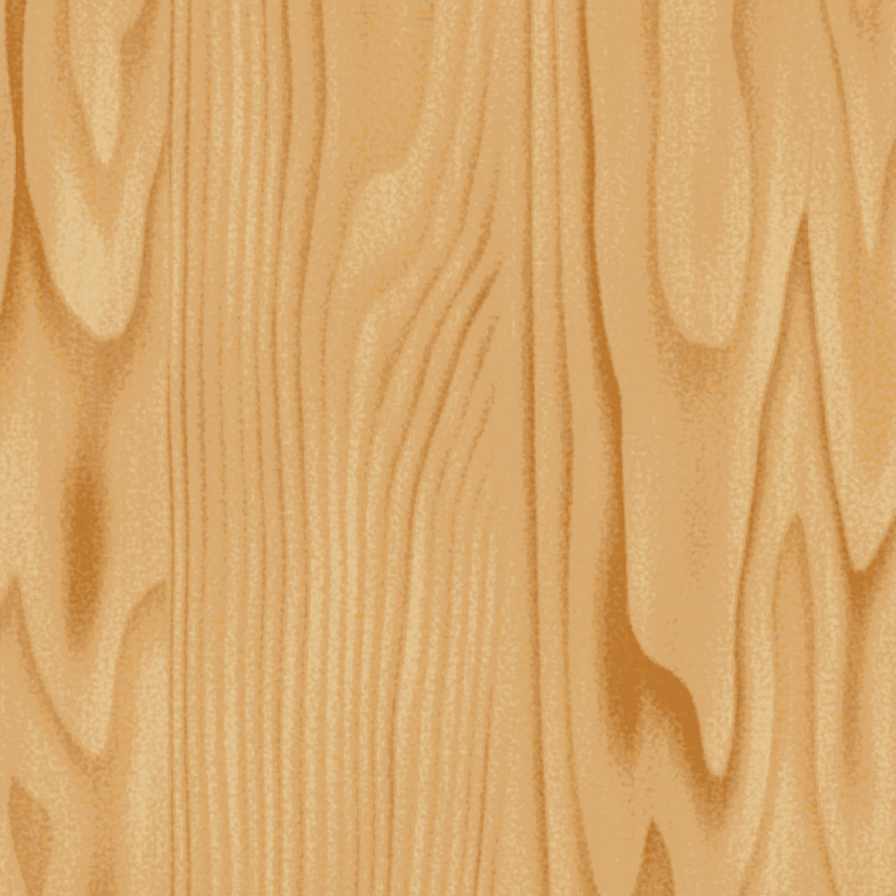
Write a Shadertoy shader that draws this texture.

```glsl
// Honey-coloured softwood board in three joined strips.
// A ring field (straight rings that sweep aside in the middle, V-shaped flames
// at both sides) is cut into growth rings, then toned with fibre and grain.

#define RING_DENSITY 50.0
#define SWEEP 8.0
#define FLAME_PERIOD 0.17
#define FLAME_STEEPNESS 15.0
#define FLAME_RISE 2.3
#define EDGE_WIDTH 0.007
#define LEFT_SEAM 0.187
#define RIGHT_SEAM 0.555
#define RING_CONTRAST 0.58
#define BASE_TONE 0.83
#define GRAIN_SCALE 165.0
#define GRAIN_AMOUNT 0.23

const vec3 BROWN = vec3(0.735, 0.47, 0.18);
const vec3 TAN   = vec3(0.79, 0.575, 0.325);
const vec3 HONEY = vec3(0.85, 0.67, 0.44);
const vec3 CREAM = vec3(0.89, 0.765, 0.56);
const vec3 AMBER = vec3(0.87, 0.625, 0.31);

float hash(vec2 p) {
    vec3 q = fract(vec3(p.xyx) * 0.1031);
    q += dot(q, q.yzx + 33.33);
    return fract((q.x + q.y) * q.z);
}

vec2 gradientAt(vec2 cell) {
    float angle = 6.2832 * hash(cell);
    return vec2(cos(angle), sin(angle));
}

// Gradient noise, roughly -0.7 to 0.7
float noise(vec2 p) {
    vec2 i = floor(p), f = p - i;
    vec2 u = f * f * f * (f * (f * 6.0 - 15.0) + 10.0);
    vec2 e = vec2(1.0, 0.0);
    float low = mix(dot(gradientAt(i), f), dot(gradientAt(i + e), f - e), u.x);
    float high = mix(dot(gradientAt(i + e.yx), f - e.yx),
                     dot(gradientAt(i + 1.0), f - 1.0), u.x);
    return mix(low, high, u.y);
}

// Narrow upright rings that lean over towards the right seam
float straightRings(vec2 p) {
    float lean = smoothstep(0.30, 0.57, p.x);
    float lift = 0.57 * p.y + 0.43 * smoothstep(0.40, 0.75, p.y + 0.12 * noise(p * 4.0));
    float wobble = 0.8 * noise(p * vec2(12.0, 1.2)) + 0.5 * noise(p * vec2(6.0, 4.0) + 7.0);
    return RING_DENSITY * p.x - SWEEP * lean * lift + wobble;
}

// Broad flames: downward tongues and upward points, calmer near the right seam
float flameRings(vec2 p) {
    float x = p.x + 0.05 * noise(p * vec2(5.0, 2.5) + 3.0)
                  + 0.014 * noise(p * vec2(14.0, 7.0));
    float phase = 3.14159 * (x - 0.115) / FLAME_PERIOD;
    float offset = asin(0.985 * sin(phase)) * FLAME_PERIOD / 3.14159;
    float flame = FLAME_RISE * p.y - FLAME_STEEPNESS * sqrt(offset * offset + 0.00006);
    flame += 1.5 * noise(p * vec2(5.0, 2.2) + 11.0) + 0.35 * noise(p * vec2(13.0, 5.0));
    float calm = p.x < 0.4 ? 1.0 : smoothstep(0.55, 0.78, p.x);
    return flame * calm + 2.5 * smoothstep(0.54, 0.71, p.x)
         + 0.35 * noise(p * vec2(9.0, 1.0) + 5.0);
}

// Darkness of a ring: slow build-up, then a crisp return to pale wood
float latewood(float rings, float start) {
    float slope = fwidth(rings) * iResolution.y;
    float edge = clamp(EDGE_WIDTH * slope, 0.04, 0.36);
    float r = fract(rings);
    float strength = 0.5 + 0.8 * hash(vec2(floor(rings), 17.0));
    float build = smoothstep(start, 1.0 - 0.6 * edge, r);
    return strength * build * (1.0 - smoothstep(1.0 - edge, 1.0, r));
}

vec3 woodColor(float tone) {
    vec3 color = mix(BROWN, TAN, smoothstep(-0.05, 0.28, tone));
    color = mix(color, HONEY, smoothstep(0.26, 0.58, tone));
    return mix(color, CREAM, smoothstep(0.70, 1.05, tone));
}

void mainImage(out vec4 fragColor, in vec2 fragCoord) {
    vec2 p = fragCoord / iResolution.xy;

    // Rings of each strip, joined at the seams
    float straight = 0.9 * latewood(straightRings(p), 0.2);
    float flames = 1.1 * latewood(flameRings(p), 0.35);
    float seamShift = 0.008 * noise(vec2(2.0, p.y * 5.0));
    float middle = smoothstep(-0.005, 0.005, p.x - LEFT_SEAM - seamShift)
                 * (1.0 - smoothstep(-0.02, 0.02, p.x - RIGHT_SEAM - seamShift));
    float dark = mix(flames, straight, middle);

    // Cloudy shading and long upright fibres
    float cloud = noise(p * vec2(6.0, 2.5) + 21.0);
    float fibre = noise(p * vec2(70.0, 4.0)) + 0.6 * noise(p * vec2(130.0, 12.0) + 9.0);
    float streak = noise(p * vec2(24.0, 2.0) + 51.0);
    float tone = BASE_TONE - RING_CONTRAST * dark;
    tone += 0.34 * cloud + 0.16 * streak + 0.12 * fibre;
    tone -= 0.24 * (1.0 - middle) * smoothstep(-0.1, 0.45, noise(p * vec2(8.0, 2.0) + 31.0));

    // Fine mottled grain with amber flecks, densest in the darker wood
    float grain = noise(p * GRAIN_SCALE) + 0.6 * noise(p * GRAIN_SCALE * 1.6 + 40.0);
    vec3 color = woodColor(tone + GRAIN_AMOUNT * grain);
    float fleck = smoothstep(0.0, 0.4, noise(p * GRAIN_SCALE * 0.9 + 70.0) + 0.25 * cloud);
    float warmth = smoothstep(0.05, 0.5, dark) * (1.0 - smoothstep(0.7, 1.0, dark));
    color = mix(color, AMBER, fleck * (0.12 + 0.55 * warmth));

    fragColor = vec4(color, 1.0);
}
```
